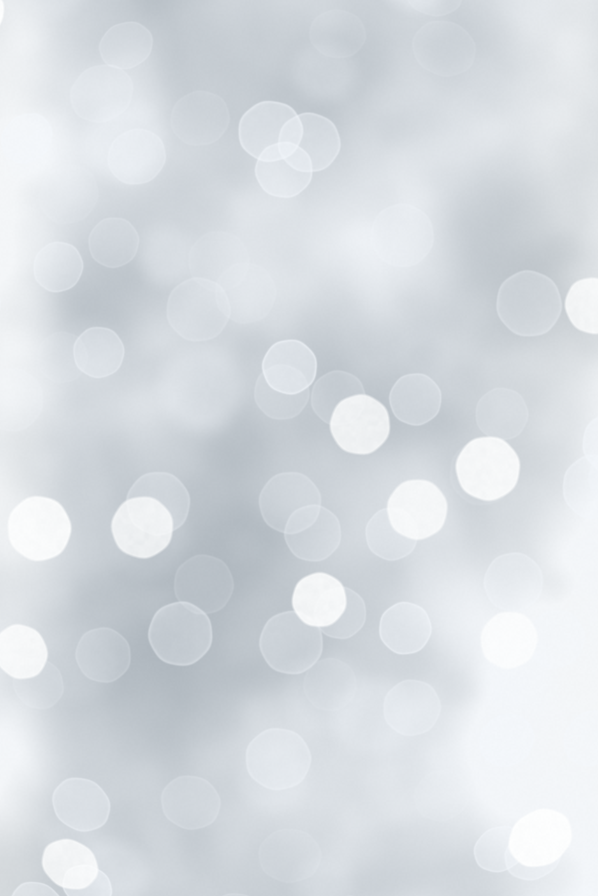
Reproduce this background procedurally as a WebGL 2 fragment shader.

```glsl
#version 300 es
precision highp float;
// Pale silver bokeh: a blurred grey-blue backdrop made of broad tone patches
// and noise, under layers of scattered lens discs (defocused, faint, bright).
// Lengths are in canvas widths; every disc layer is a jittered grid.

uniform vec2 u_resolution;
out vec4 fragColor;

const vec3 SHADOW = vec3(0.650, 0.685, 0.715);
const vec3 LIGHT = vec3(0.950, 0.962, 0.976);
const vec3 VEIL = vec3(0.955, 0.970, 0.988);
const vec3 GLOW = vec3(0.992, 0.995, 0.995);
const vec3 WARMTH = vec3(0.006, 0.002, -0.006);

const float BASE_TONE = 0.56;
const float NOISE_SCALE = 4.6;
const float NOISE_GAIN = 0.80;
const float EDGE_LIGHT = 0.30;
const float CAT_EYE = 0.25;      // squeeze of discs far from the centre
const float HEPTAGON = 0.012;    // trace of the aperture blades
const float GRAIN = 0.008;
const float GRAIN_SCALE = 340.0;

// Broad light and dark patches: x, y, radius, tone change
const int PATCHES = 8;
const vec4 PATCH[PATCHES] = vec4[PATCHES](
    vec4(0.50, 1.34, 0.20, -0.32), vec4(0.18, 0.97, 0.11, -0.32),
    vec4(0.94, 0.95, 0.14, -0.42), vec4(0.40, 0.38, 0.24, -0.22),
    vec4(0.62, 1.10, 0.18, 0.22), vec4(0.98, 0.15, 0.32, 0.28),
    vec4(0.00, 1.10, 0.16, 0.30), vec4(0.58, 0.80, 0.12, -0.14));

struct Layer {
    float cell, seed;
    float minRadius, maxRadius;
    float softness, rim;
    float minAlpha, maxAlpha;
    float centreDensity, edgeDensity;
};
const Layer BLURRED = Layer(0.16, 3.0, 0.040, 0.070, 0.022, 0.0, 0.10, 0.50, 0.55, 0.50);
const Layer FAINT = Layer(0.125, 17.0, 0.043, 0.056, 0.0022, 0.45, 0.08, 0.50, 0.52, 0.55);
const Layer BRIGHT = Layer(0.19, 41.0, 0.045, 0.056, 0.0030, 0.06, 0.76, 1.00, 0.20, 0.66);

vec4 hash4(vec2 p) {
    vec4 q = fract(p.xyxy * vec4(0.1031, 0.1030, 0.0973, 0.1099));
    q += dot(q, q.wzxy + 33.33);
    return fract((q.xxyz + q.yzzw) * q.zywx);
}

float noise(vec2 p) {
    vec2 i = floor(p), f = fract(p);
    f = f * f * f * (f * (f * 6.0 - 15.0) + 10.0);
    float low = mix(hash4(i).x, hash4(i + vec2(1, 0)).x, f.x);
    float high = mix(hash4(i + vec2(0, 1)).x, hash4(i + vec2(1, 1)).x, f.x);
    return mix(low, high, f.y);
}

float fbm(vec2 p) {
    float sum = 0.0, gain = 0.57;
    for (int i = 0; i < 3; i++) {
        sum += gain * noise(p);
        p = mat2(0.8, 0.6, -0.6, 0.8) * p * 2.0 + 7.3;
        gain *= 0.5;
    }
    return sum;
}

// Distance from a disc centre, squeezed along the line to the canvas centre
float lensDistance(vec2 d, vec2 fromCentre, float tilt) {
    float reach = length(fromCentre) + 1e-4;
    vec2 axis = fromCentre / reach;
    d += axis * dot(d, axis) * CAT_EYE * smoothstep(0.35, 0.9, reach);
    float angle = atan(d.y, d.x + 1e-6);
    return length(d) * (1.0 + HEPTAGON * cos(7.0 * angle + 6.283 * tilt));
}

// Combined opacity of all discs of one layer at p
float discs(vec2 p, vec2 canvas, Layer l) {
    float clear = 1.0;
    vec2 home = floor(p / l.cell);
    float soft = max(l.softness, 0.8 / u_resolution.x);
    float mottle = 0.90 + 0.10 * noise(p * 110.0);
    for (int y = -1; y <= 1; y++)
    for (int x = -1; x <= 1; x++) {
        vec2 id = home + vec2(x, y);
        vec4 place = hash4(id + l.seed);
        vec4 look = hash4(id + l.seed + 71.7);
        vec2 centre = (id + 0.05 + 0.9 * place.xy) * l.cell;
        vec2 fromCentre = centre - 0.5 * canvas;
        float edge = smoothstep(0.12, 0.42, abs(fromCentre.x));
        if (place.z > mix(l.centreDensity, l.edgeDensity, edge)) continue;

        float radius = mix(l.minRadius, l.maxRadius, look.x);
        float d = lensDistance(p - centre, fromCentre, look.y);
        float fill = 1.0 - smoothstep(radius - soft, radius + soft, d);
        float ring = (d - radius * 0.96) / (radius * 0.05);
        float alpha = mix(l.minAlpha, l.maxAlpha, look.z * look.z);
        alpha *= mottle + l.rim * exp(-ring * ring);
        clear *= 1.0 - clamp(fill * alpha, 0.0, 1.0);
    }
    return 1.0 - clear;
}

void main() {
    vec2 p = gl_FragCoord.xy / u_resolution.x;
    vec2 canvas = u_resolution / u_resolution.x;

    // Backdrop tone: noise, bright side edges, broad patches
    float edge = 1.0 - smoothstep(0.0, 0.14, p.x) + smoothstep(0.70, 1.0, p.x);
    float tone = BASE_TONE + NOISE_GAIN * (fbm(p * NOISE_SCALE) - 0.5) + EDGE_LIGHT * edge;
    for (int i = 0; i < PATCHES; i++) {
        vec2 d = (p - PATCH[i].xy) / PATCH[i].z;
        tone += PATCH[i].w * exp(-dot(d, d));
    }
    vec3 color = mix(SHADOW, LIGHT, clamp(tone, 0.0, 1.0));
    color += WARMTH * edge * noise(p * 3.0 + 20.0);

    // Discs from the most blurred to the brightest, then film grain
    color = mix(color, VEIL, discs(p, canvas, BLURRED));
    color = mix(color, VEIL, discs(p, canvas, FAINT));
    color = mix(color, GLOW, discs(p, canvas, BRIGHT));
    color += GRAIN * (noise(p * GRAIN_SCALE) - 0.5);
    fragColor = vec4(color, 1.0);
}
```
